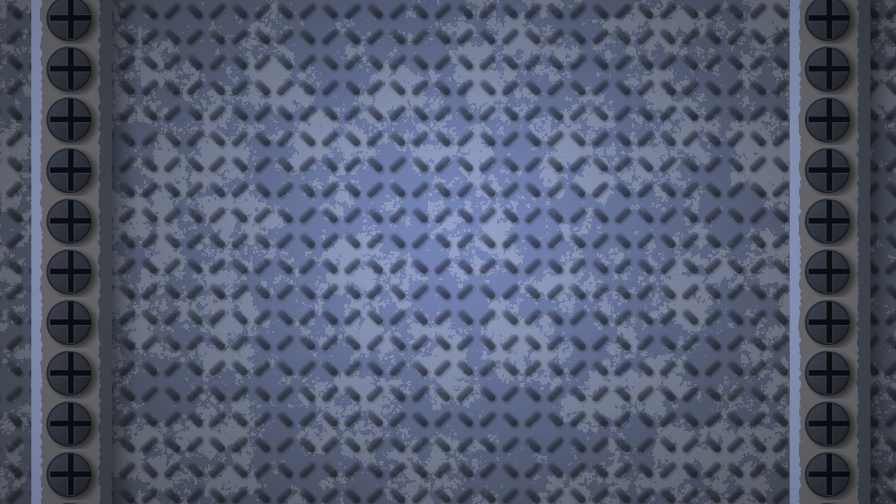
Give the GLSL for this texture, as a Shadertoy shader.

```glsl
// Worn blue steel tread plate between two riveted strips of cross-head screws.
#define TREAD_PITCH vec2(0.0447, 0.0506)
#define TREAD_ORIGIN vec2(0.654, 0.473)
#define TREAD_HALF_LENGTH 0.0115
#define TREAD_RADIUS 0.0078
#define STRIP_PERIOD 1.505
#define SCREW_PITCH 0.1006
#define SCREW_ORIGIN vec2(0.1366, 0.058)
#define SCREW_RADIUS 0.0445
#define WEAR_LEVEL 0.49
#define GLOW_CENTER vec2(0.90, 0.55)

const vec3 STEEL_LIT = vec3(0.43, 0.49, 0.67);
const vec3 STEEL_DIM = vec3(0.27, 0.29, 0.34);
const vec3 WORN_LIT = vec3(0.56, 0.61, 0.74);
const vec3 WORN_DIM = vec3(0.39, 0.41, 0.45);
const vec3 STRIP_GREY = vec3(0.39, 0.39, 0.41);
const vec3 STRIP_SIDE = vec3(0.24, 0.26, 0.30);
const vec3 STRIP_EDGE = vec3(0.51, 0.56, 0.69);
const vec3 SCREW_STEEL = vec3(0.18, 0.20, 0.24);
const vec3 SLOT_BLACK = vec3(0.04, 0.05, 0.07);

vec2 hash2(vec2 p) {
    vec3 h = fract(p.xyx * vec3(0.1031, 0.1030, 0.0973));
    h += dot(h, h.yzx + 33.33);
    return fract((h.xx + h.yz) * h.zy);
}

// Distance to the nearest scattered point
float cellular(vec2 p) {
    vec2 cell = floor(p), f = fract(p);
    float nearest = 4.0;
    for (int y = -1; y <= 1; y++)
        for (int x = -1; x <= 1; x++) {
            vec2 o = vec2(x, y);
            vec2 d = o + hash2(cell + o) - f;
            nearest = min(nearest, dot(d, d));
        }
    return sqrt(nearest);
}

// Layered cellular noise: broad patches broken into fine grain
float wearNoise(vec2 p) {
    float sum = 0.0, weight = 0.27;
    p = p * 5.0 + 17.0;
    for (int i = 0; i < 6; i++) {
        sum += weight * cellular(p);
        p = mat2(1.6, 1.2, -1.2, 1.6) * p + 9.7;
        weight *= 0.88;
    }
    return sum;
}

float capsule(vec2 p, vec2 dir, float halfLength, float radius) {
    return length(p - dir * clamp(dot(p, dir), -halfLength, halfLength)) - radius;
}

float cover(float d, float soft) {
    return 1.0 - smoothstep(-soft, soft, d);
}

// Steel with raised lozenges leaning in alternate directions
vec3 treadPlate(vec2 p, float glow, float aa) {
    vec2 q = (p - TREAD_ORIGIN) / TREAD_PITCH;
    vec2 cell = floor(q + 0.5);
    vec2 local = (q - cell) * TREAD_PITCH;
    float lean = mod(cell.x + cell.y, 2.0) * 2.0 - 1.0;
    vec2 dir = normalize(vec2(1.0, lean));

    float d = capsule(local, dir, TREAD_HALF_LENGTH, TREAD_RADIUS);
    float shadow = cover(capsule(local - vec2(0.002, -0.003), dir, TREAD_HALF_LENGTH, TREAD_RADIUS), 0.006);
    float tread = cover(d, aa);
    float slope = clamp(0.5 + dot(local, vec2(-0.5, 0.85)) / 0.028, 0.0, 1.0);

    float wear = cover(wearNoise(p) - WEAR_LEVEL, 0.022) * (1.0 - 0.45 * tread);
    vec3 col = mix(mix(STEEL_DIM, STEEL_LIT, glow), mix(WORN_DIM, WORN_LIT, glow), wear * 0.85);
    col *= 1.0 - 0.30 * shadow;
    return col * mix(1.0, mix(0.68, 1.05, slope), tread);
}

// Screw head with a crossed slot and a soft shadow
vec3 addScrew(vec3 col, vec2 p, float aa) {
    float d = length(p) - SCREW_RADIUS;
    float shadow = cover(length(p - vec2(0.010, -0.005)) - SCREW_RADIUS, 0.012);
    col *= 1.0 - 0.5 * shadow;
    vec3 head = SCREW_STEEL * (1.0 + 7.0 * dot(p, vec2(-0.6, 0.5)));
    head *= 1.0 - 0.4 * smoothstep(-0.006, 0.0, d);
    vec2 s = abs(p - vec2(0.004, 0.001));
    float slot = max(min(s.x, s.y) - 0.0055, max(s.x, s.y) - 0.041);
    head = mix(head, SCREW_STEEL * 1.5, cover(abs(slot - 0.001) - 0.001, aa) * 0.5);
    head = mix(head, SLOT_BLACK, cover(slot, aa));
    return mix(col, head, cover(d, aa));
}

void mainImage(out vec4 fragColor, in vec2 fragCoord) {
    vec2 p = fragCoord / iResolution.y;
    float aa = 0.8 / iResolution.y;
    vec2 fromGlow = (p - GLOW_CENTER) * vec2(1.0, 1.15);
    float glow = exp(-3.2 * dot(fromGlow, fromGlow));
    vec3 col = treadPlate(p, glow, aa);

    // Strip profile across x, with chipped borders
    float x = mod(p.x, STRIP_PERIOD);
    float chip = (cellular(p * 75.0) - 0.45) * 0.007;
    col *= 1.0 - 0.55 * cover(x - 0.235, 0.045) * step(0.14, x);
    float strip = cover(abs(x - 0.142) - 0.080, aa);
    vec3 metal = mix(STRIP_SIDE, STRIP_GREY, cover(x - 0.197 + chip, aa));
    vec2 s = vec2(x, mod(p.y - SCREW_ORIGIN.y + 0.5 * SCREW_PITCH, SCREW_PITCH));
    metal = addScrew(metal, s - vec2(SCREW_ORIGIN.x, 0.5 * SCREW_PITCH), aa);
    metal = mix(metal, STRIP_EDGE, cover(x - 0.082 + chip, aa));
    col = mix(col, metal, strip);

    // Gentle darkening toward the corners
    vec2 v = fragCoord / iResolution.xy - 0.5;
    col *= 1.06 - 0.42 * dot(v, v);
    fragColor = vec4(clamp(col, 0.0, 1.0), 1.0);
}
```
